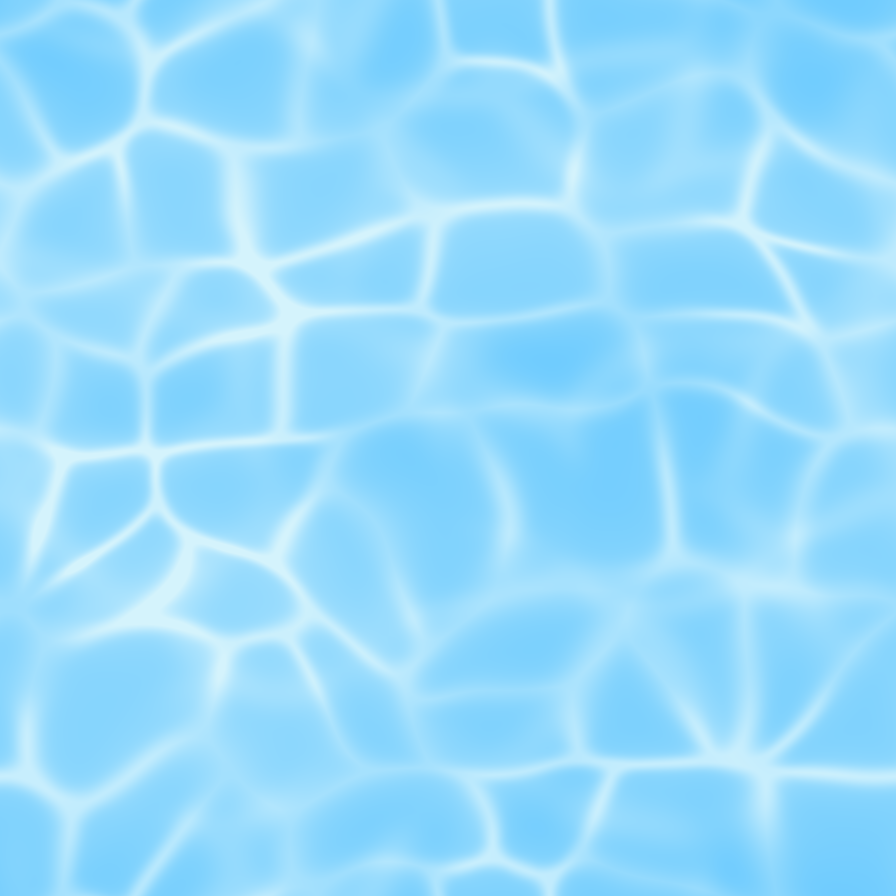
Give the GLSL for this texture, as a three.js fragment shader.

```glsl
// Seamless pale blue pool water with a soft net of bright caustic lines.
varying vec2 vUv;

// Sine-free hash: two values in 0..1 per lattice point
vec2 hash22(vec2 p) {
  vec3 q = fract(p.xyx * vec3(0.1031, 0.1030, 0.0973));
  q += dot(q, q.yzx + 33.33);
  return fract((q.xx + q.yz) * q.zy);
}

// Two channels of value noise that wrap after a whole number of cells
vec2 wrapNoise(vec2 uv, vec2 cells, float seed) {
  vec2 p = uv * cells;
  vec2 i = floor(p);
  vec2 f = p - i;
  f = f * f * f * (f * (f * 6.0 - 15.0) + 10.0);
  vec2 a = hash22(mod(i, cells) + seed);
  vec2 b = hash22(mod(i + vec2(1.0, 0.0), cells) + seed);
  vec2 c = hash22(mod(i + vec2(0.0, 1.0), cells) + seed);
  vec2 d = hash22(mod(i + 1.0, cells) + seed);
  return mix(mix(a, b, f.x), mix(c, d, f.x), f.y);
}

// Offset from the local cell corner to a jittered, wrapped Voronoi site
vec2 siteOffset(vec2 cell, vec2 neighbour, vec2 cells, float seed) {
  return neighbour + 0.1 + 0.8 * hash22(mod(cell + neighbour, cells) + seed);
}

// Distance to the nearest Voronoi border, rounded where borders meet
float borderDistance(vec2 uv, vec2 cells, float seed) {
  vec2 p = uv * cells;
  vec2 cell = floor(p);
  vec2 f = p - cell;
  vec2 nearest = vec2(0.0);
  vec2 home = vec2(0.0);
  float best = 8.0;
  for (int y = -1; y <= 1; y++) {
    for (int x = -1; x <= 1; x++) {
      vec2 n = vec2(float(x), float(y));
      vec2 r = siteOffset(cell, n, cells, seed) - f;
      if (dot(r, r) < best) {
        best = dot(r, r);
        nearest = r;
        home = n;
      }
    }
  }
  float border = 1.0;
  for (int y = -2; y <= 2; y++) {
    for (int x = -2; x <= 2; x++) {
      vec2 n = home + vec2(float(x), float(y));
      vec2 r = siteOffset(cell, n, cells, seed) - f;
      vec2 across = r - nearest;
      if (dot(across, across) > 0.0001) {
        float d = dot(0.5 * (r + nearest), normalize(across));
        float h = max(0.12 - abs(border - d), 0.0) / 0.12;
        border = min(border, d) - h * h * 0.03;
      }
    }
  }
  return max(border, 0.0);
}

void main() {
  // Bend the net with wrapping noise
  vec2 bend = (wrapNoise(vUv, vec2(4.0), 3.0) - 0.5) * 0.11
            + (wrapNoise(vUv, vec2(9.0), 17.0) - 0.5) * 0.03;
  vec2 water = vUv + bend;

  // Broad light and dark patches
  float patches = wrapNoise(water, vec2(3.0, 4.0), 29.0).x * 0.65
                + wrapNoise(water, vec2(7.0, 9.0), 41.0).x * 0.35;
  float light = -0.05 + 0.56 * patches;

  // Sharp caustic cores in a soft glow, fading along their length
  vec2 fade = smoothstep(0.15, 0.85, wrapNoise(vUv, vec2(7.0), 53.0));
  float line = borderDistance(water, vec2(6.0, 8.0), 61.0);
  float width = mix(0.12, 0.075, fade.x);
  light += mix(0.08, 0.5, fade.x) * exp(-line * line / (width * width));
  light += 0.22 * exp(-line * 6.0);

  // Fainter, blurred net lying deeper
  float deepLine = borderDistance(vUv - bend * 0.8 + 0.37, vec2(5.0, 6.0), 83.0);
  light += 0.24 * fade.y * exp(-deepLine * deepLine / 0.02);

  vec3 deepBlue = vec3(0.40, 0.785, 0.995);
  vec3 paleFoam = vec3(0.80, 0.94, 0.99);
  gl_FragColor = vec4(mix(deepBlue, paleFoam, clamp(light, 0.0, 1.08)), 1.0);
}
```
